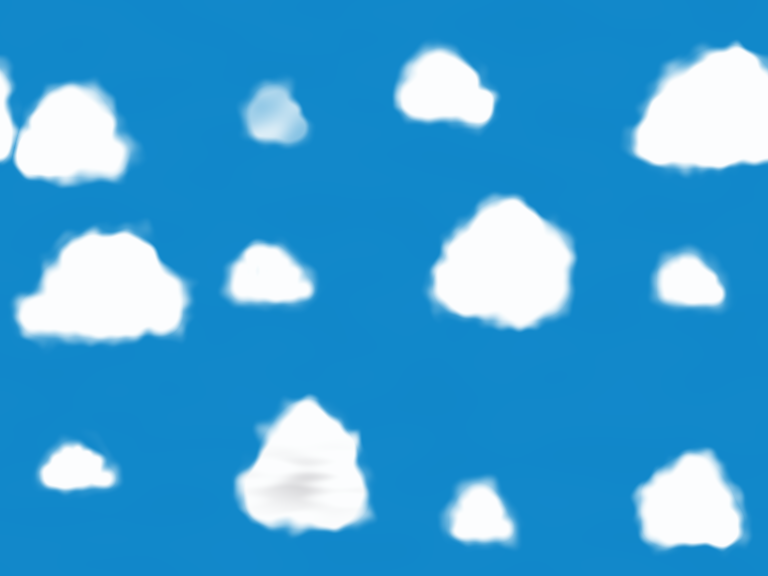
This texture is drawn by a WebGL 2 fragment shader. Its source:

```glsl
#version 300 es
precision highp float;
// Soft, flat-based white clouds scattered over a plain blue sky, tiling both ways.

uniform vec2 u_resolution;
out vec4 outColor;

const vec2  GRID        = vec2(4.0, 3.0);    // one cloud per cell
const vec3  SKY         = vec3(0.068, 0.532, 0.792);
const vec3  CLOUD       = vec3(0.988, 0.994, 0.996);
const vec3  FOLD        = vec3(0.84, 0.84, 0.85);
const float JITTER      = 0.36;              // offset of clouds in their cells
const float SMALL_CLOUD = 0.165;             // half widths, in cells
const float LARGE_CLOUD = 0.43;
const int   COLUMNS     = 7;                 // puffs side by side in a cloud
const float PUFF        = 0.45;              // puff radius and blending, relative
const float MERGE       = 0.22;              // to the half size of the cloud
const float BILLOW      = 0.075;             // large and small edge relief
const float FRAY        = 0.04;
const float INSET       = 0.018;             // core edge inside the outline
const float SOFT_MIN    = 0.03;              // edge softness
const float SOFT_MAX    = 0.07;
const float VEIL        = 0.45;              // opacity of the thin outer fringe
const float SMUDGE      = 0.005;             // faint unevenness of the sky

vec2 hash2(vec2 cell) {
    uvec2 v = uvec2(ivec2(cell) + 64) * 1664525u + 1013904223u;
    v.x += v.y * 1664525u;
    v.y += v.x * 1664525u;
    v ^= v >> 16u;
    v.x += v.y * 1664525u;
    v.y += v.x * 1664525u;
    v ^= v >> 16u;
    return vec2(v & 65535u) / 65535.0;
}

float cornerSlope(vec2 corner, vec2 offset, vec2 period) {
    float angle = 6.28319 * hash2(mod(corner, period) + period).x;
    return dot(vec2(cos(angle), sin(angle)), offset);
}

// Gradient noise that wraps over the grid; freq is whole lattice steps per cell.
float noise(vec2 p, vec2 freq) {
    vec2 period = GRID * freq;
    vec2 i = floor(p * freq), f = fract(p * freq), e = vec2(1.0, 0.0);
    vec2 w = f * f * f * (f * (f * 6.0 - 15.0) + 10.0);
    float low  = mix(cornerSlope(i, f, period), cornerSlope(i + e.xy, f - e.xy, period), w.x);
    float high = mix(cornerSlope(i + e.yx, f - e.yx, period), cornerSlope(i + e.xx, f - e.xx, period), w.x);
    return mix(low, high, w.y);
}

float smoothMin(float a, float b, float k) {
    float h = max(k - abs(a - b), 0.0) / k;
    return min(a, b) - 0.25 * h * h * k;
}

// Distance to a bell-shaped row of upright capsules standing on a flat base.
float cloudDistance(vec2 p, vec2 halfSize, float lean, vec2 seed) {
    float reach = min(halfSize.x, halfSize.y);
    float radius = PUFF * reach;
    float base = radius - halfSize.y;
    float d = 10.0;
    for (int k = 0; k < COLUMNS; k++) {
        float t = 2.0 * float(k) / float(COLUMNS - 1) - 1.0;
        vec2 vary = hash2(seed * 11.0 + float(k)) - 0.5;
        float side = (t - lean) / (1.0 + abs(lean));
        float top = halfSize.y * (mix(1.0, -0.1, side * side) + 0.2 * vary.x) - radius;
        float foot = base + 0.1 * vary.y * halfSize.y;
        vec2 q = p - vec2(t * (halfSize.x - radius), 0.0);
        q.y -= clamp(q.y, foot, max(top, foot));
        d = smoothMin(d, length(q) - radius, MERGE * reach);
    }
    return d < 0.0 ? 1.7 * d : d;    // steeper inside keeps the body solid
}

void main() {
    vec2 p = gl_FragCoord.xy / u_resolution * GRID;

    // Shared relief for the edges
    float billow = noise(p, vec2(5.0));
    float fray = noise(p, vec2(11.0));
    float relief = BILLOW * billow + FRAY * fray;
    float wisp = 0.06 * noise(p + 0.37, vec2(4.0)) + 0.05 * fray;
    float soft = mix(SOFT_MIN, SOFT_MAX, smoothstep(-0.4, 0.4, noise(p, vec2(3.0))));
    float haze = VEIL * smoothstep(-0.25, 0.35, noise(p + 0.21, vec2(3.0)));
    float streak = smoothstep(-0.2, 0.35, noise(p, vec2(3.0, 13.0)));

    float cover = 0.0;
    float fold = 0.0;
    for (int y = -1; y <= 1; y++)
    for (int x = -1; x <= 1; x++) {
        vec2 cell = floor(p) + vec2(x, y);
        vec2 id = mod(cell, GRID);
        vec2 place = hash2(id + 7.0), form = hash2(id + 23.0);

        // Shuffled ranks spread the sizes evenly from small to large
        float order = mod((id.y * GRID.x + id.x) * 5.0 + 3.0, GRID.x * GRID.y);
        float rank = order / (GRID.x * GRID.y - 1.0);
        float halfWidth = mix(SMALL_CLOUD, LARGE_CLOUD, pow(rank, 1.5));
        vec2 halfSize = halfWidth * vec2(1.0, mix(1.0, 0.65, max(form.x, step(0.99, rank))));

        vec2 q = p - cell - 0.5 - JITTER * (place - 0.5);
        float d = cloudDistance(q, halfSize, 0.7 * (form.y - 0.5), id);
        float scale = clamp(halfSize.y / 0.24, 0.5, 1.0);
        float core = smoothstep(soft, -soft, d + relief * scale + INSET);
        float veil = haze * smoothstep(0.05, -0.04, d + wisp * scale);
        float thin = order < 0.5 ? 0.65 + 0.5 * billow : 1.0;
        cover = max(cover, (core + veil * (1.0 - core)) * thin);

        // Grey folds low on one of the clouds
        vec2 s = (q / halfSize - vec2(0.0, -0.3)) * vec2(1.3, 2.6);
        fold += abs(order - 8.0) < 0.5 ? exp(-dot(s, s)) * streak : 0.0;
    }

    vec3 sky = SKY + SMUDGE * noise(p, vec2(2.0, 4.0));
    vec3 cloud = mix(CLOUD, FOLD, clamp(fold, 0.0, 1.0));
    outColor = vec4(mix(sky, cloud, clamp(cover, 0.0, 1.0)), 1.0);
}
```
